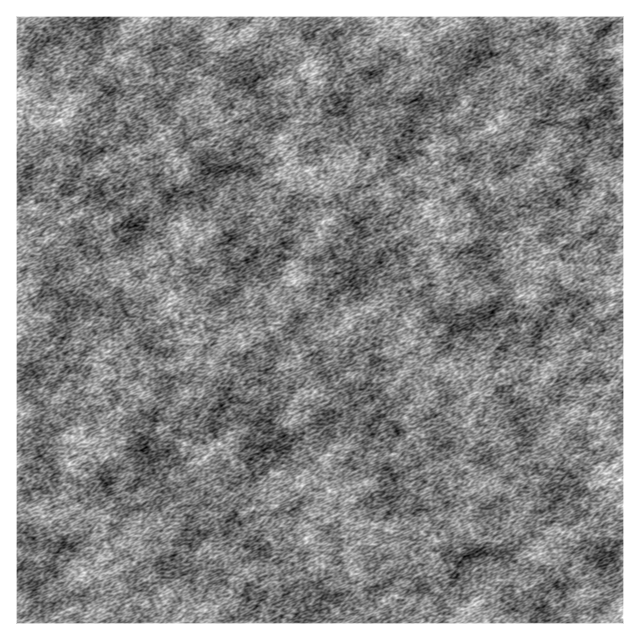
Write a WebGL 1 fragment shader that draws this texture.

```glsl
precision highp float;

uniform vec2 u_resolution;

vec2 unitGradient(vec2 cell) {
  vec3 p = fract(vec3(cell.xyx) * vec3(0.1031, 0.1030, 0.0973));
  p += dot(p, p.yzx + 33.33);
  float angle = 6.2832 * fract((p.x + p.y) * p.z);
  return vec2(cos(angle), sin(angle));
}

float gradientNoise(vec2 p) {
  vec2 cell = floor(p);
  vec2 f = p - cell;
  vec2 blend = f * f * f * (f * (f * 6.0 - 15.0) + 10.0);
  float a = dot(unitGradient(cell), f);
  float b = dot(unitGradient(cell + vec2(1.0, 0.0)), f - vec2(1.0, 0.0));
  float c = dot(unitGradient(cell + vec2(0.0, 1.0)), f - vec2(0.0, 1.0));
  float d = dot(unitGradient(cell + vec2(1.0, 1.0)), f - vec2(1.0, 1.0));
  return mix(mix(a, b, blend.x), mix(c, d, blend.x), blend.y);
}

// Noise drawn out along a direction; the stretch keeps the cell area
float streakNoise(vec2 p, float frequency, float angle, float stretch) {
  float c = cos(angle);
  float s = sin(angle);
  vec2 along = vec2(c * p.x + s * p.y, c * p.y - s * p.x);
  return gradientNoise(along * frequency * vec2(1.0 / sqrt(stretch), sqrt(stretch)) + frequency * 7.3);
}

// Soft blotches whose octaves have nearly equal strength
float clouds(vec2 p) {
  float sum = 0.0;
  float frequency = 8.0;
  float amplitude = 0.23;
  for (int i = 0; i < 5; i++) {
    float octave = float(i);
    sum += amplitude * streakNoise(p, frequency, 0.62 - 0.05 * octave, 1.3 + 0.12 * octave);
    frequency *= 2.03;
    amplitude *= 0.94;
  }
  return sum;
}

void main() {
  float side = min(u_resolution.x, u_resolution.y);
  vec2 p = (gl_FragCoord.xy - 0.5 * u_resolution) / side;

  // Fine slanted grain over the clouds
  float grain = 0.31 * streakNoise(p, 200.0, 0.42, 2.0);
  float gray = 0.485 + clouds(p + 3.0) + grain;

  // The panel pales towards its rim and sits in a white margin
  vec2 inset = 0.474 - abs(p);
  float depth = min(inset.x, inset.y);
  gray += 0.09 * exp(-max(depth, 0.0) / 0.014);
  float panel = clamp(depth * side + 0.5, 0.0, 1.0);

  gl_FragColor = vec4(vec3(mix(1.0, clamp(gray, 0.0, 1.0), panel)), 1.0);
}
```
